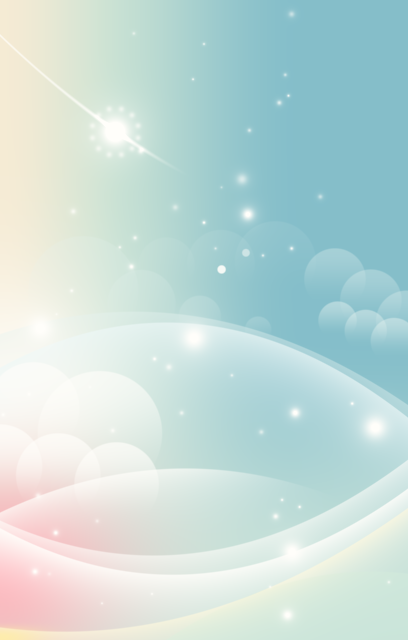
Give the GLSL for this background, as a Shadertoy shader.

```glsl
// Pastel dreamscape: misty hills, soft clouds, a comet star and drifting lights.

const vec3 WHITE = vec3(1.0, 0.995, 0.98);
const vec3 MIST = vec3(0.90, 0.95, 0.94);

float hash(float n) { return fract(sin(n * 127.1) * 43758.5453); }

// Width of one pixel in canvas units
float pixel() { return 1.0 / iResolution.y; }

// Parabolic hill, bright along its crest and fading downward
vec3 hill(vec3 col, vec2 p, vec2 crest, float bend, vec3 tint, float fade, float alpha) {
    float x = p.x - crest.x;
    float depth = crest.y + bend * x * x - p.y;
    float cover = smoothstep(-pixel(), pixel(), depth);
    return mix(col, tint, alpha * cover * exp(-max(depth, 0.0) / fade));
}

// Row of overlapping puffs, each dissolving toward its base
vec3 cloudBank(vec3 col, vec2 p, vec2 start, vec2 stride, float radius, float growth,
               int count, vec3 tint, float alpha) {
    for (int i = 0; i < count; i++) {
        vec2 d = p - start - stride * float(i);
        float cover = smoothstep(pixel(), -pixel(), length(d) - radius);
        col = mix(col, tint, alpha * cover * smoothstep(-0.8, 1.0, d.y / radius));
        radius *= growth;
    }
    return col;
}

// Soft light with a solid heart and a wide halo
float orb(vec2 p, vec2 center, float radius) {
    float d = length(p - center) / radius;
    return 0.85 * exp(-d * d * 1.4) + 0.25 * exp(-d * d * 0.3);
}

float disc(vec2 p, vec2 center, float radius) {
    return smoothstep(pixel(), -pixel(), length(p - center) - radius);
}

vec3 sky(vec2 p) {
    float t = p.x / 0.637;
    vec3 col = mix(vec3(0.96, 0.92, 0.83), vec3(0.80, 0.89, 0.83), smoothstep(0.0, 0.32, t));
    col = mix(col, vec3(0.52, 0.745, 0.79), smoothstep(0.2, 0.74, t));
    col = mix(col, vec3(0.81, 0.90, 0.85), 0.85 * smoothstep(0.48, 0.08, p.y));
    // Pale haze, rose warmth and a golden corner on the left
    vec2 haze = (p - vec2(0.0, 0.40)) / vec2(0.21, 0.17);
    col = mix(col, WHITE, 0.85 * exp(-dot(haze, haze)));
    vec2 rose = (p - vec2(0.0, 0.11)) / vec2(0.19, 0.15);
    col = mix(col, vec3(1.0, 0.64, 0.68), 0.95 * exp(-dot(rose, rose)));
    return col;
}

// Curved trail through a glowing star ringed with beads
float comet(vec2 p) {
    float y = 0.945 - 0.96 * p.x + 0.73 * p.x * p.x;
    float d = abs(p.y - y) * 0.77;
    float width = 0.0012 + 0.0022 * exp(-pow((p.x - 0.18) / 0.09, 2.0));
    float trail = smoothstep(width + pixel(), 0.0, d) * smoothstep(0.30, 0.18, p.x);
    vec2 s = p - vec2(0.18, 0.794);
    float sector = 6.28318 / 12.0;
    float a = mod(atan(s.y, s.x), sector) - 0.5 * sector;
    vec2 bead = length(s) * vec2(cos(a), sin(a)) - vec2(0.037, 0.0);
    float r = length(s);
    return 0.7 * trail + 0.45 * exp(-dot(bead, bead) / 0.00002)
         + 1.1 * exp(-r * r / 0.0004) + 0.4 * exp(-r * r / 0.0025);
}

// Small lights scattered over the whole canvas
float scatter(vec2 p) {
    float light = 0.0;
    for (int i = 0; i < 44; i++) {
        float n = float(i) + 1.0;
        vec2 center = vec2(0.637 * hash(n), 0.05 + 0.94 * hash(n + 61.7));
        float size = mix(0.0018, 0.0052, pow(hash(n + 17.3), 2.0));
        light += orb(p, center, size) * mix(0.4, 1.0, hash(n + 33.9));
    }
    return light;
}

void mainImage(out vec4 fragColor, in vec2 fragCoord) {
    vec2 p = fragCoord / iResolution.xy * vec2(0.637, 1.0);
    vec3 col = sky(p);

    // Distant clouds
    col = cloudBank(col, p, vec2(0.26, 0.585), vec2(0.085, 0.003), 0.044, 1.2, 3, MIST, 0.10);
    col = cloudBank(col, p, vec2(0.13, 0.545), vec2(0.091, -0.02), 0.086, 0.62, 4, MIST, 0.20);
    col = cloudBank(col, p, vec2(0.523, 0.564), vec2(0.056, -0.033), 0.048, 1.0, 3, MIST, 0.34);
    col = cloudBank(col, p, vec2(0.527, 0.499), vec2(0.044, -0.016), 0.030, 1.1, 3, MIST, 0.48);

    // Great domed hills
    col = hill(col, p, vec2(0.21, 0.513), -0.80, MIST, 0.06, 0.42);
    col = hill(col, p, vec2(0.26, 0.496), -1.045, vec3(0.93, 0.97, 0.97), 0.075, 0.68);

    // Near clouds
    col = cloudBank(col, p, vec2(0.052, 0.362), vec2(0.104, -0.039), 0.072, 1.35, 2, WHITE, 0.62);
    col = cloudBank(col, p, vec2(0.0, 0.271), vec2(0.091, -0.014), 0.066, 1.0, 3, WHITE, 0.70);

    // Rolling ribbons in the foreground
    float fadeRight = smoothstep(0.54, 0.25, p.x);
    col = hill(col, p, vec2(0.29, 0.268), -0.82, WHITE, 0.055, 0.72 * fadeRight);
    col = hill(col, p, vec2(0.24, 0.132), 0.95, WHITE, 0.05, 0.62);
    col = hill(col, p, vec2(0.27, 0.102), 1.0, WHITE, 0.048, 0.85);
    col = hill(col, p, vec2(0.58, 0.107), -1.04, vec3(0.81, 0.91, 0.86), 0.3, 0.75);
    col = hill(col, p, vec2(0.10, 0.013), 0.67, vec3(0.99, 0.97, 0.87), 0.035, 0.75);
    col = mix(col, vec3(1.0, 0.94, 0.64), 0.8 * exp(-dot(p, p) / 0.004) * smoothstep(0.03, 0.005, p.y));

    // Lights
    float light = comet(p) + scatter(p);
    light += orb(p, vec2(0.063, 0.487), 0.021) + orb(p, vec2(0.303, 0.472), 0.021);
    light += orb(p, vec2(0.586, 0.332), 0.020) + orb(p, vec2(0.456, 0.138), 0.017);
    light += orb(p, vec2(0.387, 0.665), 0.010) + 0.6 * orb(p, vec2(0.378, 0.72), 0.009);
    light += orb(p, vec2(0.461, 0.355), 0.008) + orb(p, vec2(0.449, 0.039), 0.009);
    light += 0.9 * disc(p, vec2(0.346, 0.579), 0.0065) + 0.5 * disc(p, vec2(0.384, 0.605), 0.006);
    col = mix(col, WHITE, clamp(light, 0.0, 1.0));

    fragColor = vec4(col, 1.0);
}
```
